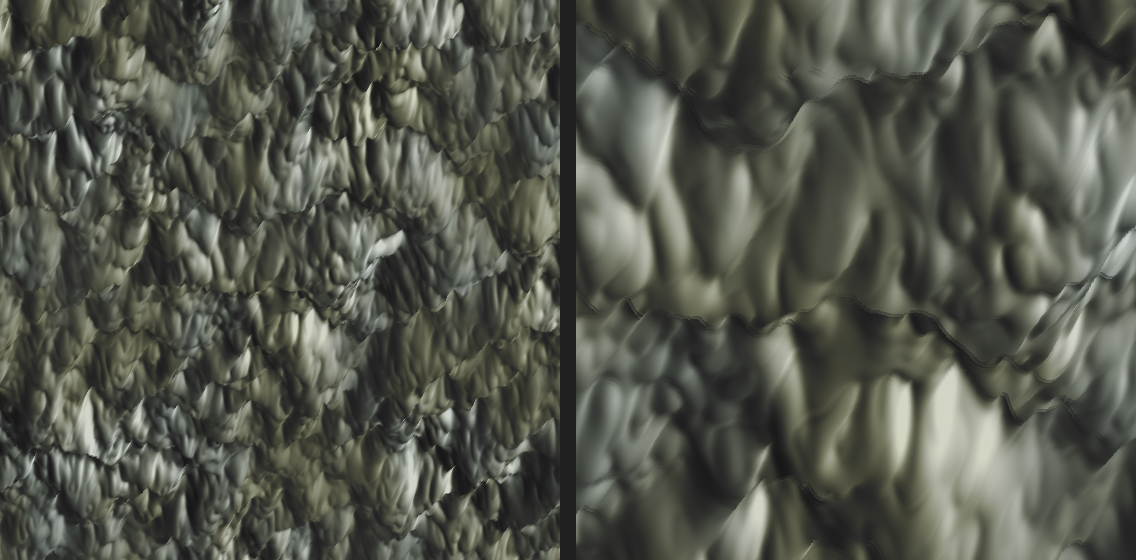
Left: the whole. Right: its middle third, enlarged.
Give the GLSL for this texture, as a three.js fragment shader.

```glsl
#define BASE_FREQ 6.2
#define RELIEF 0.058
#define GAIN 0.49
#define OCTAVES 4
#define STEPS 32
#define SLOPE_EPS 0.0022
#define CONTRAST 0.42
#define MID_TONE 0.287
#define LIGHT_DIR vec2(-0.93, -0.37)
#define OLIVE vec3(1.03, 1.04, 0.82)
#define SLATE vec3(0.95, 1.02, 0.95)

varying vec2 vUv;

// Gradient noise
vec2 gradientAt(vec2 cell) {
  vec3 h = fract(cell.xyx * vec3(0.1031, 0.1030, 0.0973));
  h += dot(h, h.yzx + 33.33);
  float angle = 6.2832 * fract((h.x + h.y) * h.z);
  return vec2(cos(angle), sin(angle));
}

float gradientNoise(vec2 p) {
  vec2 i = floor(p);
  vec2 f = p - i;
  vec2 u = f * f * f * (f * (f * 6.0 - 15.0) + 10.0);
  vec2 e = vec2(1.0, 0.0);
  float a = dot(gradientAt(i), f);
  float b = dot(gradientAt(i + e.xy), f - e.xy);
  float c = dot(gradientAt(i + e.yx), f - e.yx);
  float d = dot(gradientAt(i + e.xx), f - e.xx);
  return mix(mix(a, b, u.x), mix(c, d, u.x), u.y);
}

// Ground coordinates, leaning slightly and foreshortened
vec2 groundPlan(vec2 p) {
  return vec2(p.x - 0.18 * p.y, 1.12 * p.y);
}

// Ridged terrain: detail grows on the crests
float terrain(vec2 ground) {
  mat2 turn = mat2(1.64, 1.15, -1.15, 1.64);
  vec2 p = groundPlan(ground) * BASE_FREQ + 17.3;
  float height = 0.0;
  float amplitude = RELIEF;
  float weight = 1.0;
  for (int i = 0; i < OCTAVES; i++) {
    float n = gradientNoise(p);
    float ridge = 1.0 - 2.0 * sqrt(n * n + 0.0004);
    height += amplitude * weight * ridge;
    weight = clamp(ridge * 1.15, 0.1, 1.0);
    amplitude *= GAIN;
    p = turn * p + 7.7;
  }
  return height;
}

// Oblique view: march from the near side to the first visible ground point
vec2 visibleGround(vec2 view) {
  float top = RELIEF * 1.8;
  float stepSize = top / float(STEPS);
  float rayHeight = top;
  float lastGap = 0.01;
  for (int i = 0; i <= STEPS; i++) {
    float gap = rayHeight - terrain(view - vec2(0.0, rayHeight));
    if (gap < 0.0) {
      rayHeight += stepSize * gap / (gap - lastGap);
      break;
    }
    lastGap = gap;
    rayHeight -= stepSize;
  }
  return view - vec2(0.0, rayHeight);
}

// Side light, with calm and rugged patches and a slanting grain
float sunlight(vec2 ground) {
  vec2 e = vec2(SLOPE_EPS, 0.0);
  vec2 slope = vec2(terrain(ground + e.xy) - terrain(ground - e.xy),
                    terrain(ground + e.yx) - terrain(ground - e.yx)) / (2.0 * SLOPE_EPS);
  float facing = -dot(slope, LIGHT_DIR) - 0.2;
  float rugged = 1.0 + 0.8 * gradientNoise(ground * 4.0 + 31.0);
  float shade = 1.55 * rugged * facing / sqrt(1.0 + 0.3 * facing * facing);
  vec2 grain = vec2(ground.x - 0.6 * ground.y, 0.6 * ground.x + ground.y);
  return shade + 0.5 * gradientNoise(grain * vec2(70.0, 32.0));
}

// Mossy and stony tints, neutral in deep shadow and bright rock
vec3 rockColor(vec2 ground) {
  float light = min(MID_TONE * exp(CONTRAST * sunlight(ground)), 0.82);
  float moss = gradientNoise(ground * 5.0 + 5.0) + 0.5 * gradientNoise(ground * 16.0);
  vec3 tint = mix(SLATE, OLIVE, smoothstep(-0.45, 0.4, moss));
  float neutral = 1.0 - smoothstep(0.12, 0.26, light) + 0.6 * smoothstep(0.4, 0.7, light);
  return light * mix(tint, vec3(1.0, 1.01, 1.0), neutral);
}

void main() {
  // Two samples soften the silhouettes
  vec2 offset = vec2(0.0007, 0.0009);
  vec3 color = rockColor(visibleGround(vUv + offset));
  color += rockColor(visibleGround(vUv - offset));
  gl_FragColor = vec4(0.5 * color, 1.0);
}
```
